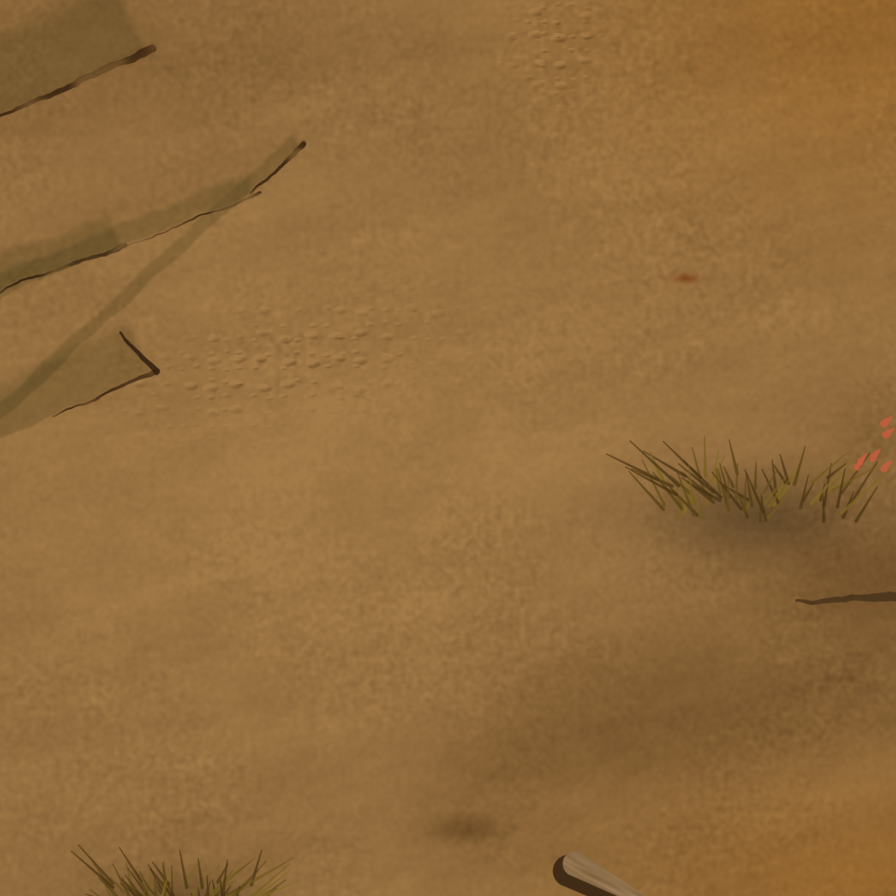
This texture is drawn by a WebGL 1 fragment shader. Its source:

```glsl
precision highp float;
uniform vec2 u_resolution;

vec2 hash2(vec2 p) {
  vec3 q = fract(p.xyx * vec3(0.1031, 0.1030, 0.0973));
  q += dot(q, q.yzx + 33.33);
  return fract((q.xx + q.yz) * q.zy);
}

float gradientNoise(vec2 p) {
  vec2 i = floor(p), f = fract(p), u = f * f * (3.0 - 2.0 * f);
  vec2 e = vec2(0.0, 1.0);
  float a = dot(hash2(i) * 2.0 - 1.0, f);
  float b = dot(hash2(i + e.yx) * 2.0 - 1.0, f - e.yx);
  float c = dot(hash2(i + e.xy) * 2.0 - 1.0, f - e.xy);
  float d = dot(hash2(i + e.yy) * 2.0 - 1.0, f - e.yy);
  return mix(mix(a, b, u.x), mix(c, d, u.x), u.y);
}

float fbm(vec2 p) {
  float sum = 0.0, amp = 1.0;
  for (int i = 0; i < 4; i++) {
    sum += amp * gradientNoise(p);
    p = mat2(1.6, 1.2, -1.2, 1.6) * p + 7.3;
    amp *= 0.55;
  }
  return sum;
}

float blob(vec2 p, vec2 center, vec2 size) {
  vec2 d = (p - center) / size;
  return exp(-dot(d, d));
}

// Line that thins toward b
float stroke(vec2 p, vec2 a, vec2 b, float width) {
  vec2 d = b - a;
  float h = clamp(dot(p - a, d) / dot(d, d), 0.0, 1.0);
  float w = width * (1.0 - 0.7 * h), px = 1.0 / u_resolution.y;
  return 1.0 - smoothstep(w - px, w + px, length(p - a - d * h));
}

// Stone face lying above the edge from a to b
float slabFace(vec2 p, vec2 a, vec2 b, float depth) {
  vec2 d = b - a, q = p - a;
  float h = dot(q, d) / dot(d, d);
  float side = (d.x * q.y - d.y * q.x) / length(d);
  return smoothstep(0.0, 0.004, side) * (1.0 - smoothstep(depth * 0.7, depth, side))
       * (1.0 - smoothstep(0.93, 1.0, h));
}

vec3 addSlab(vec3 col, vec2 p, vec2 a, vec2 b, float depth, float width) {
  float face = slabFace(p, a, b, depth);
  col = mix(col, col * vec3(0.86, 0.88, 0.84), face);
  float broken = smoothstep(-0.25, 0.15, gradientNoise(p * 28.0));
  return mix(col, vec3(0.22, 0.14, 0.06), stroke(p, b, a, width) * mix(0.35, 0.9, broken));
}

vec3 addTuft(vec3 col, vec2 p, vec2 center, vec2 size, float seed) {
  col *= 1.0 - 0.3 * blob(p, center - vec2(0.0, size.y * 0.3), size * 0.8);
  for (int i = 0; i < 75; i++) {
    vec2 r = hash2(vec2(float(i), seed)), s = hash2(vec2(seed + 9.0, float(i)));
    vec2 root = center + (r - 0.5) * size * vec2(1.5, 0.9);
    vec2 lean = vec2((r.x - 0.5) * 1.3 + (s.x - 0.5) * 0.9, 0.25 + 0.6 * s.y);
    vec3 blade = mix(vec3(0.27, 0.19, 0.07), vec3(0.52, 0.42, 0.14), s.x * s.x);
    col = mix(col, blade, 0.75 * stroke(p, root, root + lean * size.y, 0.0019));
  }
  return col;
}

// Small stones lit from the upper left
float pebbles(vec2 p, float scale) {
  vec2 g = p * scale, cell = floor(g), r = hash2(cell + 40.0);
  vec2 d = (fract(g) - 0.35 - 0.3 * r) * vec2(0.8, 1.4);
  d += 0.12 * gradientNoise(g * 3.0);
  float body = 1.0 - smoothstep(0.12, 0.3, length(d));
  return body * dot(d, vec2(-2.0, 4.0)) * step(0.4, r.x);
}

void main() {
  vec2 p = gl_FragCoord.xy / u_resolution;
  vec2 along = mat2(0.97, -0.24, 0.24, 0.97) * p;

  // Packed earth: drifting streaks, blotches and grain
  float grain = gradientNoise(p * 150.0) + 0.7 * gradientNoise(p * 85.0 + 5.0);
  float rough = 0.6 + 0.8 * smoothstep(-0.3, 0.4, fbm(p * 5.0 + 3.0));
  float tone = 0.85 + 0.22 * fbm(along * vec2(3.5, 15.0)) + 0.2 * fbm(p * 4.0);
  tone += 0.27 * grain * rough + 0.12 * fbm(along * vec2(22.0, 50.0));
  tone += 0.14 * blob(p, vec2(0.45, 0.5), vec2(0.5, 0.22));

  // Shaded hollows
  tone -= 0.65 * blob(along, vec2(0.88, 0.01), vec2(0.38, 0.09));
  tone -= 0.6 * blob(p, vec2(0.96, 0.36), vec2(0.14, 0.06));
  tone -= 0.4 * blob(p, vec2(0.98, 0.51), vec2(0.09, 0.06));
  tone -= 0.3 * blob(p, vec2(0.05, 0.97), vec2(0.35, 0.14));
  tone -= 0.6 * blob(p, vec2(0.52, 0.075), vec2(0.04, 0.014));

  // Pebble drifts
  float drift = blob(along, vec2(0.46, 0.5), vec2(0.16, 0.055));
  drift += blob(p, vec2(0.62, 0.95), vec2(0.05, 0.06));
  tone += drift * (1.1 * pebbles(p, 36.0) + 0.8 * pebbles(p + 0.37, 62.0));

  vec3 col = mix(vec3(0.44, 0.31, 0.16), vec3(0.61, 0.455, 0.265), clamp(tone, -0.5, 1.15));
  float ochre = blob(p, vec2(1.0, 1.0), vec2(0.3, 0.22)) + blob(p, vec2(1.0, 0.0), vec2(0.28, 0.13));
  col *= mix(vec3(1.0), vec3(0.98, 0.9, 0.7), ochre);

  // Half-buried slabs with dark lower edges
  vec2 w = p + 0.006 * vec2(gradientNoise(p * 22.0), fbm(p * 20.0 + 2.0));
  col = addSlab(col, w, vec2(-0.02, 0.86), vec2(0.17, 0.945), 0.1, 0.0045);
  col = addSlab(col, w, vec2(-0.02, 0.67), vec2(0.14, 0.725), 0.045, 0.0025);
  col = addSlab(col, w, vec2(0.13, 0.72), vec2(0.29, 0.785), 0.03, 0.0015);
  col = addSlab(col, w, vec2(0.28, 0.785), vec2(0.34, 0.84), 0.02, 0.0032);
  col = addSlab(col, w, vec2(0.06, 0.534), vec2(0.173, 0.585), 0.07, 0.0025);
  col = mix(col, vec3(0.2, 0.13, 0.06), 0.9 * stroke(w, vec2(0.174, 0.585), vec2(0.135, 0.627), 0.004));

  // Ridge and weathered stick
  col = mix(col, vec3(0.27, 0.19, 0.1), 0.8 * stroke(w, vec2(1.02, 0.335), vec2(0.89, 0.33), 0.006));
  col = mix(col, vec3(0.25, 0.17, 0.09), stroke(p, vec2(0.635, 0.028), vec2(0.74, -0.03), 0.018));
  float fibre = 0.12 * gradientNoise(vec2(dot(p, vec2(0.48, 0.88)) * 220.0, p.x * 25.0));
  col = mix(col, vec3(0.55, 0.43, 0.29) + fibre, stroke(p, vec2(0.642, 0.036), vec2(0.74, -0.018), 0.014));

  // Dry grass and red petals
  col = addTuft(col, p, vec2(0.845, 0.445), vec2(0.15, 0.06), 3.0);
  col = addTuft(col, p, vec2(0.2, -0.005), vec2(0.11, 0.05), 17.0);
  for (int i = 0; i < 6; i++) {
    vec2 petal = vec2(0.955, 0.475) + hash2(vec2(float(i), 61.0)) * vec2(0.035, 0.055);
    col = mix(col, vec3(0.78, 0.36, 0.24), 0.85 * stroke(w, petal, petal + 0.007, 0.004));
  }
  col = mix(col, vec3(0.48, 0.24, 0.09), 0.8 * blob(w, vec2(0.765, 0.69), vec2(0.012, 0.005)));
  gl_FragColor = vec4(col, 1.0);
}
```
